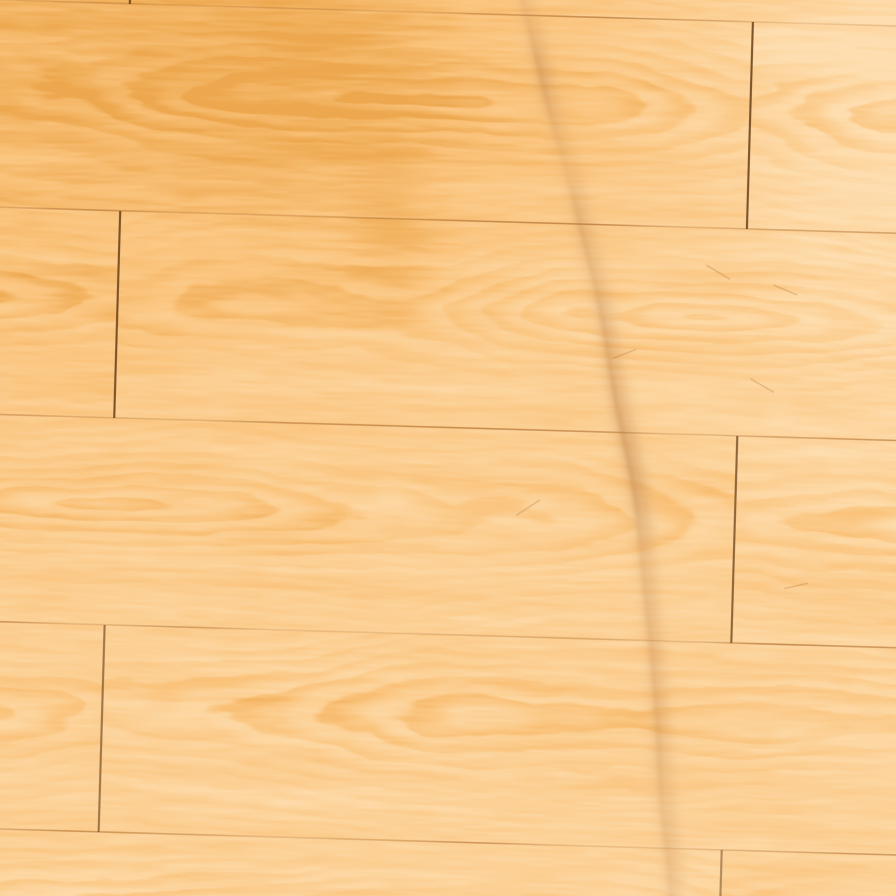
Write a WebGL 2 fragment shader that draws this texture.

```glsl
#version 300 es
precision highp float;
// Pale oak floor: staggered long planks with oval grain, thin joints, a stain and a scuff.
uniform vec2 u_resolution;
out vec4 fragColor;

const float ROW_HEIGHT = 0.2313;
const float PLANK_LENGTH = 1.396;
const float TILT = 0.029;
const vec3 AMBER = vec3(0.93, 0.66, 0.31);
const vec3 HONEY = vec3(0.98, 0.765, 0.485);
const vec3 CREAM = vec3(0.995, 0.87, 0.69);
const vec3 JOINT_BROWN = vec3(0.40, 0.24, 0.09);
const vec3 SEAM_BROWN = vec3(0.70, 0.45, 0.20);
const vec3 SCUFF_BROWN = vec3(0.74, 0.51, 0.30);

float hash(vec2 p) {
  vec3 q = fract(p.xyx * vec3(0.1031, 0.1030, 0.0973));
  q += dot(q, q.yzx + 33.33);
  return fract((q.x + q.y) * q.z);
}

float noise(vec2 p) {
  vec2 i = floor(p), f = fract(p);
  f = f * f * (3.0 - 2.0 * f);
  float low = mix(hash(i), hash(i + vec2(1, 0)), f.x);
  float high = mix(hash(i + vec2(0, 1)), hash(i + vec2(1, 1)), f.x);
  return mix(low, high, f.y);
}

float blob(vec2 p, vec2 centre, vec2 size) {
  vec2 d = (p - centre) / size;
  return exp(-dot(d, d));
}

float stroke(float dist, float width, float pixel) {
  return 1.0 - smoothstep(0.5 * width - 0.5 * pixel, 0.5 * width + pixel, dist);
}

float segmentDistance(vec2 p, vec2 a, vec2 b) {
  vec2 d = b - a;
  return length(p - a - d * clamp(dot(p - a, d) / dot(d, d), 0.0, 1.0));
}

// Nested growth rings around a long oval heart; p is measured from the heart.
float growthRings(vec2 p, vec2 seed) {
  float warp = 0.034 * (noise(p * vec2(5.0, 11.0) + seed) - 0.5);
  warp += 0.008 * (noise(p * vec2(17.0, 45.0) + seed) - 0.5);
  warp += 0.0025 * (noise(p * vec2(50.0, 160.0) + seed) - 0.5);
  float ring = fract((length(p * vec2(0.11, 1.0)) + warp) * 72.0);
  float line = smoothstep(0.15, 0.78, ring) * (1.0 - smoothstep(0.82, 1.0, ring));
  float heart = exp(-p.y * p.y / 0.0026);
  return line * (0.22 + 0.78 * heart) * (0.4 + 0.8 * noise(p * vec2(7.0, 22.0) + seed + 9.0));
}

// Fine straight fibres and broad streaks running along the plank.
float fibres(vec2 p, vec2 seed) {
  p.y += 0.012 * noise(p * vec2(4.0, 7.0) + seed);
  float broad = noise(p * vec2(2.5, 42.0) + seed) - 0.5;
  float medium = noise(p * vec2(8.0, 120.0) + seed) - 0.5;
  float fine = noise(p * vec2(32.0, 310.0) + seed) - 0.5;
  return 0.17 * broad + 0.18 * medium + 0.16 * fine;
}

// Uneven light: deep amber at upper left, pale glare at upper right.
float lightTone(vec2 p) {
  float tone = 0.59 + 0.10 * (1.0 - p.y) + 0.05 * p.x;
  tone -= 0.43 * blob(p, vec2(0.12, 1.04), vec2(0.52, 0.42));
  tone -= 0.22 * blob(p, vec2(0.36, 0.91), vec2(0.14, 0.16));
  tone -= 0.22 * blob(p, vec2(0.44, 0.74), vec2(0.045, 0.08));
  return tone + 0.32 * blob(p, vec2(1.02, 0.87), vec2(0.24, 0.28));
}

vec3 woodColour(float tone) {
  tone = clamp(tone, 0.0, 1.0);
  return mix(mix(AMBER, HONEY, min(tone / 0.4, 1.0)), CREAM, max(tone - 0.4, 0.0) / 0.6);
}

// Patchy brown mark bending down the floor.
float scuff(vec2 p) {
  float down = 1.0 - p.y;
  float off = p.x - (0.585 + 0.30 * down - 0.135 * down * down);
  off += 0.008 * (noise(vec2(down * 9.0, 3.0)) - 0.5);
  float patches = 0.25 + 0.55 * noise(vec2(p.x * 30.0, down * 11.0));
  patches += 0.45 * exp(-pow((down - 0.50) / 0.09, 2.0));
  float body = exp(-pow(off / 0.012, 2.0)) + 0.5 * exp(-pow((off + 0.004) / 0.004, 2.0));
  return 0.38 * body * patches;
}

float scratches(vec2 p, float pixel) {
  float mark = 0.0;
  for (int i = 0; i < 6; i++) {
    vec2 id = vec2(float(i), 17.0);
    vec2 start = vec2(0.52 + 0.36 * hash(id), 0.25 + 0.5 * hash(id + 5.0));
    vec2 reach = vec2(0.025, 0.045 * (hash(id + 9.0) - 0.4));
    mark = max(mark, stroke(segmentDistance(p, start, start + reach), 0.0012, pixel));
  }
  return mark;
}

void main() {
  float pixel = 1.0 / min(u_resolution.x, u_resolution.y);
  vec2 p = gl_FragCoord.xy * pixel;

  // Slightly turned plank layout, rows counted downward from the top.
  vec2 q = vec2(p.x + TILT * (1.0 - p.y), 1.0 - p.y - TILT * p.x);
  float row = floor(q.y / ROW_HEIGHT), odd = mod(row, 2.0);
  float joint = 0.841 - 0.002 * row - 0.5 * PLANK_LENGTH * odd;
  float along = (q.x - joint) / PLANK_LENGTH;
  float plank = floor(along);
  vec2 seed = vec2(row * 13.7 + 5.0, plank * 31.3 + 71.0);

  // Grain of this plank, its heart placed along the row.
  vec4 heartX = vec4(0.46, 0.80, 0.13, 0.74);
  float shift = (plank + 1.0 - odd) * 0.93;
  vec2 heart = vec2(heartX[int(mod(row, 4.0))] + shift, (row + 0.38 + 0.06 * hash(seed)) * ROW_HEIGHT);
  float tone = lightTone(p) + 0.06 * (hash(seed + 2.0) - 0.5);
  tone += fibres(q, seed) + 0.06 - 0.36 * growthRings(q - heart, seed);
  vec3 colour = woodColour(tone);

  // Wear, then faint long seams and darker end joints.
  colour = mix(colour, SCUFF_BROWN, clamp(scuff(p), 0.0, 0.55));
  colour = mix(colour, SEAM_BROWN, 0.3 * scratches(p, pixel));
  float seamDistance = abs(q.y - round(q.y / ROW_HEIGHT) * ROW_HEIGHT);
  float seamWear = 0.2 + 0.55 * noise(vec2(q.x * 9.0, round(q.y / ROW_HEIGHT) * 7.0));
  colour = mix(colour, SEAM_BROWN, seamWear * stroke(seamDistance, 0.0012, pixel));
  float jointDistance = abs(along - round(along)) * PLANK_LENGTH;
  float jointDepth = 0.85 - 0.12 * max(row - 1.0, 0.0);
  colour = mix(colour, JOINT_BROWN, jointDepth * stroke(jointDistance, 0.0018, pixel));
  fragColor = vec4(colour, 1.0);
}
```
